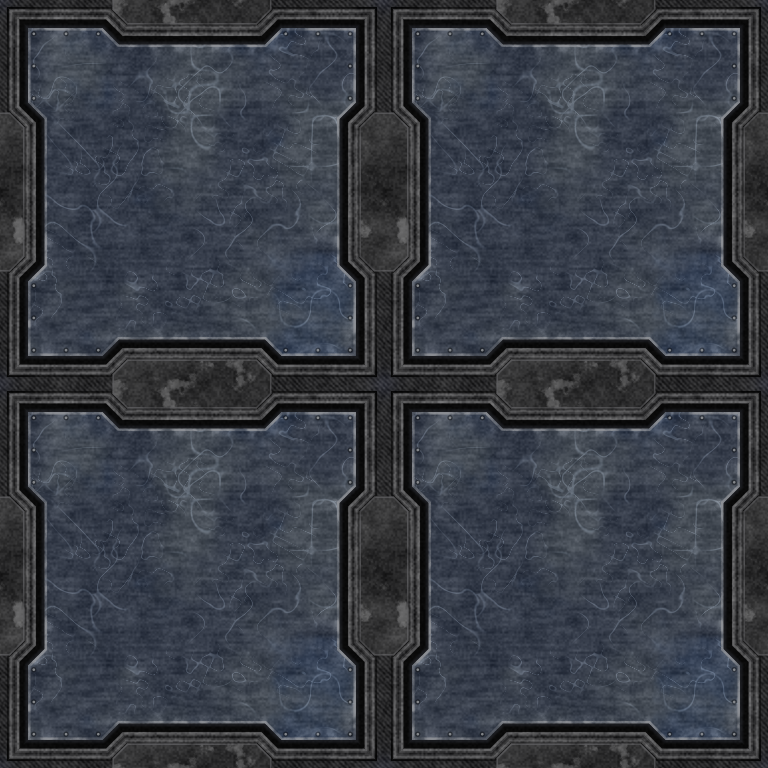
Give the GLSL for this pattern, as a Shadertoy shader.

```glsl
float hash(vec2 c) {
    vec3 h = fract(c.xyx * vec3(0.1031, 0.1030, 0.0973));
    h += dot(h, h.yzx + 33.33);
    return fract((h.x + h.y) * h.z);
}

// Value noise with n cells per tile, wrapping at the tile border
float noise(vec2 t, vec2 n) {
    vec2 g = t * n, i = floor(g), f = fract(g);
    f = f * f * (3.0 - 2.0 * f);
    vec2 a = mod(i, n) + n.yx, b = mod(i + 1.0, n) + n.yx;
    return mix(mix(hash(a), hash(vec2(b.x, a.y)), f.x),
               mix(hash(vec2(a.x, b.y)), hash(b), f.x), f.y);
}

float fbm(vec2 t, vec2 n) {
    float sum = 0.0, amp = 0.5;
    for (int k = 0; k < 5; k++) {
        sum += amp * noise(t, n);
        n *= 2.0;
        amp *= 0.5;
    }
    return sum / 0.97;
}

// Thin broken contours; whole-number shears keep them periodic
float scratches(vec2 t) {
    float s = 0.0;
    for (int k = 0; k < 4; k++) {
        float shear = float(k) - 1.0;
        vec2 u = vec2(t.x + shear * t.y, t.y - shear * t.x);
        float n = noise(u, vec2(9.0 + 4.0 * float(k), 15.0));
        float patches = smoothstep(0.52, 0.72, fbm(t, vec2(5.0 + float(k))));
        s += patches * (1.0 - smoothstep(0.0, 0.045, abs(n - 0.5)));
    }
    return min(s, 1.0);
}

// Square panel with a chamfered notch in each side; q.x >= q.y >= 0
float panelDistance(vec2 q) {
    float notch = min(q.x - 0.384, (q.x - q.y - 0.194) * 0.7071);
    return max(q.x - 0.427, notch);
}

float below(float d, float edge, float px) {
    return 1.0 - smoothstep(edge - 0.6 * px, edge + 0.6 * px, d);
}

float band(float d, float lo, float hi, float px) {
    return below(d, hi, px) - below(d, lo, px);
}

void mainImage(out vec4 fragColor, in vec2 fragCoord) {
    vec2 t = fragCoord / iResolution.xy * 2.0;
    float px = 2.0 / min(iResolution.x, iResolution.y);
    vec2 q = abs(fract(t) - 0.5);
    if (q.y > q.x) q = q.yx;
    float d = panelDistance(q);

    float grime = fbm(t, vec2(6.0));
    float fine = fbm(t, vec2(32.0));
    float grain = noise(t, vec2(190.0)) - 0.5;
    float streak = noise(t, vec2(22.0, 150.0)) - 0.5;
    float wear = smoothstep(0.3, 0.7, fine);

    // Struts with a diagonal weave and a bluish stain at each crossing
    float weave = sin(6.28318 * 72.0 * (t.x + t.y));
    vec3 col = vec3(0.155, 0.155, 0.16) + 0.035 * weave + 0.10 * grain + 0.10 * (fine - 0.5);
    vec2 c = 0.5 - q;
    col += vec3(0.035, 0.04, 0.065) * exp(-dot(c, c) * 900.0);
    float slit = band(d, 0.049, 0.055, px);
    col *= 1.0 - slit * mix(0.85, 0.5, smoothstep(0.05, 0.11, c.y));

    // Eight-sided plates bridging the notches
    float plate = max(0.052 - d, q.y - 0.207);
    vec3 plateCol = vec3(0.19, 0.19, 0.193) + 0.22 * (grime - 0.5) + 0.14 * (fine - 0.5) + 0.09 * grain;
    plateCol += 0.16 * smoothstep(0.62, 0.74, fbm(t, vec2(20.0)));
    col = mix(col, plateCol, below(plate, 0.0, px));
    col = mix(col, vec3(0.36, 0.36, 0.37), band(plate, -0.004, 0.0, px) * (0.45 + 0.4 * wear));

    // Raised rim with two lit lips
    vec3 rim = vec3(0.225, 0.225, 0.23) + 0.13 * grain + 0.16 * (fine - 0.5);
    rim += 0.13 * band(d, 0.023, 0.029, px) + 0.10 * band(d, 0.042, 0.047, px);
    rim -= 0.09 * band(d, 0.033, 0.038, px);
    col = mix(col, rim, band(d, 0.021, 0.050, px));

    // Black groove around the panel
    vec3 groove = mix(vec3(0.10, 0.105, 0.12), vec3(0.035), smoothstep(0.002, 0.012, d));
    col = mix(col, groove + 0.03 * grain, band(d, 0.0, 0.022, px));

    // Weathered blue panel
    vec3 paint = mix(vec3(0.205, 0.232, 0.285), vec3(0.275, 0.302, 0.338), smoothstep(0.32, 0.68, grime));
    float blue = smoothstep(0.48, 0.7, fbm(t + 0.37, vec2(5.0)));
    paint = mix(paint, vec3(0.20, 0.26, 0.36), 0.6 * blue);
    paint += 0.075 * streak + 0.07 * grain + 0.13 * (fine - 0.5);
    paint += vec3(0.12, 0.13, 0.14) * scratches(t);
    float nearEdge = exp(min(d, 0.0) * 55.0);
    paint += 0.16 * nearEdge * smoothstep(0.5, 0.75, fine);
    paint = mix(paint, vec3(0.56, 0.57, 0.59), band(d, -0.0065, 0.002, px) * (0.3 + 0.6 * wear));

    // Three rivets along each side of every corner
    for (int k = 0; k < 3; k++) {
        float r = length(q - vec2(0.412, 0.412 - 0.084 * float(k)));
        paint *= 1.0 - 0.35 * below(r, 0.007, px);
        paint = mix(paint, vec3(0.58, 0.59, 0.60), 0.85 * below(r, 0.0033, px));
    }
    col = mix(col, paint, below(d, 0.0, px));

    fragColor = vec4(clamp(col, 0.0, 1.0), 1.0);
}
```
